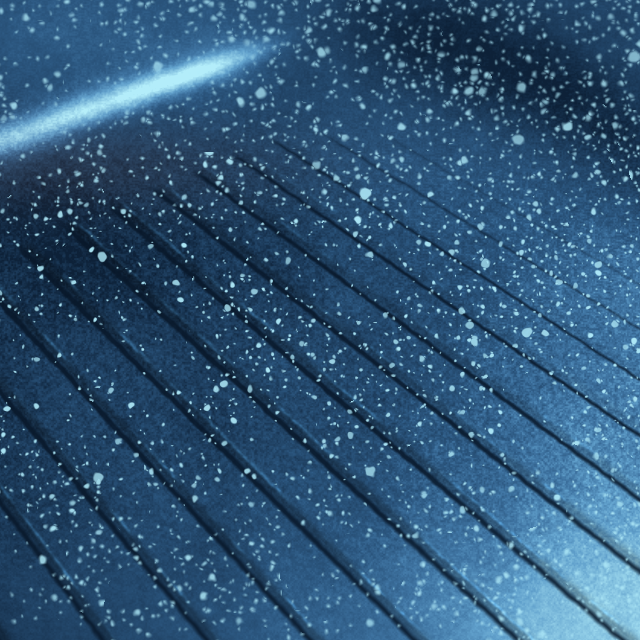
Give the GLSL for this texture, as a Shadertoy shader.

```glsl
// Speckled blue metal with parallel grooves receding in perspective.
// Grooves are evenly spaced lanes fanning from a vanishing point; soft pools of
// light pick the tone, and hashed cell layers scatter pale enamel specks.

const vec2 VANISHING = vec2(-1.224, 1.859);
const float LANE_STEP = 0.0874;
const float FIRST_LANE = 1.706;
const vec3 SPECK_COLOR = vec3(0.68, 0.91, 0.97);
const vec3 GROOVE_COLOR = vec3(0.03, 0.09, 0.16);

float hash(vec2 p) {
    return fract(sin(dot(p, vec2(127.1, 311.7))) * 43758.5);
}

float noise(vec2 p) {
    vec2 i = floor(p), f = fract(p);
    f = f * f * (3.0 - 2.0 * f);
    return mix(mix(hash(i), hash(i + vec2(1, 0)), f.x),
               mix(hash(i + vec2(0, 1)), hash(i + vec2(1, 1)), f.x), f.y);
}

// Soft elliptical pool of light
float pool(vec2 p, vec2 center, vec2 size) {
    vec2 q = (p - center) / size;
    return exp(-dot(q, q));
}

// Dark navy to pale cyan
vec3 ramp(float t) {
    vec3 c = mix(vec3(0.05, 0.13, 0.22), vec3(0.12, 0.25, 0.38), clamp(t / 0.25, 0.0, 1.0));
    c = mix(c, vec3(0.17, 0.34, 0.50), clamp((t - 0.25) / 0.20, 0.0, 1.0));
    c = mix(c, vec3(0.25, 0.46, 0.64), clamp((t - 0.45) / 0.17, 0.0, 1.0));
    c = mix(c, vec3(0.38, 0.63, 0.80), clamp((t - 0.62) / 0.18, 0.0, 1.0));
    return mix(c, vec3(0.70, 0.93, 0.98), clamp((t - 0.80) / 0.30, 0.0, 1.0));
}

// Broad lighting over the floor and the curved wall behind it
float lighting(vec2 p) {
    float t = 0.27 + 0.10 * (p.x - 0.5);
    t += 0.52 * pool(p, vec2(1.03, 0.02), vec2(0.33, 0.28));
    t += 0.26 * pool(p, vec2(1.05, 0.45), vec2(0.38, 0.33));
    t += 0.24 * pool(p, vec2(0.62, -0.05), vec2(0.48, 0.21));
    t += 0.24 * pool(p, vec2(0.08, 0.98), vec2(0.40, 0.15));
    t += 0.10 * pool(p, vec2(0.58, 0.76), vec2(0.22, 0.12));
    t -= 0.18 * pool(p, vec2(0.00, 0.64), vec2(0.40, 0.16));
    float rim = p.y - 0.95 + 0.75 * (p.x - 0.5) * (p.x - 0.5);
    t -= 0.34 * exp(-rim * rim / 0.010) * smoothstep(0.42, 0.70, p.x);
    return t;
}

// Long reflection on the rim: x = bright core, y = surrounding glow
vec2 reflection(vec2 p) {
    float d = p.y - (0.778 + 0.37 * p.x - 0.05 * p.x * p.x);
    float fade = 1.0 - smoothstep(0.30, 0.50, p.x);
    float width = mix(0.030, 0.020, smoothstep(0.0, 0.4, p.x));
    return fade * vec2(exp(-d * d / (width * width)), exp(-abs(d) / 0.05));
}

// x = dark cut, y = shaded bevel, z = lit bevel edge
vec3 grooves(vec2 p, float blur) {
    float depth = VANISHING.y - p.y;
    float u = (p.x - VANISHING.x) / depth;
    float lane = (FIRST_LANE - u) / LANE_STEP;
    float perUnit = sqrt(1.0 + u * u) / (depth * LANE_STEP);
    float d = (lane - floor(lane + 0.5)) / perUnit;
    d += 0.0022 * (noise(p * 90.0) - 0.5);

    float near = smoothstep(0.0, 7.0, lane);
    float halfWidth = mix(0.0016, 0.0042, near);
    float cut = 1.0 - smoothstep(halfWidth - blur, halfWidth + blur, abs(d));
    float bevel = exp(-pow((d + 0.010) / 0.008, 2.0)) * near;
    float edge = exp(-pow((d + 0.016) / 0.0028, 2.0));
    edge *= near * smoothstep(0.35, 0.85, noise(p * 22.0)) * (0.4 + noise(p * 170.0));

    float start = min(0.608 + 0.413 * p.x, 0.79);
    float mask = 1.0 - smoothstep(start - 0.02, start + 0.008, p.y);
    return vec3(cut, bevel, edge) * mask * smoothstep(-1.8, 3.0, lane);
}

// Scattered round specks, one candidate per cell
float specks(vec2 p, float cell, vec2 radii, float density, float blur) {
    float cover = 0.0;
    vec2 home = floor(p / cell);
    for (int y = -1; y <= 1; y++)
    for (int x = -1; x <= 1; x++) {
        vec2 id = home + vec2(x, y);
        vec2 jitter = vec2(hash(id + 17.3), hash(id + 41.9));
        float r = mix(radii.x, radii.y, pow(hash(id + 73.1), 3.0));
        float d = length(p - (id + jitter) * cell);
        float present = step(hash(id + cell * 91.0), density);
        float tone = mix(0.7, 1.0, hash(id + 5.7));
        cover = max(cover, present * tone * (1.0 - smoothstep(r - blur, r + blur, d)));
    }
    return cover;
}

void mainImage(out vec4 fragColor, in vec2 fragCoord) {
    vec2 p = fragCoord / iResolution.xy;
    float pixel = 1.0 / iResolution.y;
    float defocus = smoothstep(0.08, 0.5, abs(p.y - 0.47));
    float blur = pixel + 0.0020 * defocus;

    // Surface tone, grain and rim reflection
    vec2 shine = reflection(p);
    float grain = noise(p * 420.0) + noise(p * 210.0 + 9.0) - 1.0;
    float tone = lighting(p) + 0.17 * grain * (1.0 - 0.65 * defocus);
    tone += 0.10 * (noise(p * 9.0) - 0.5) + 0.06 * (noise(p * 40.0) - 0.5);
    tone += 0.56 * shine.x + 0.24 * shine.y;
    vec3 color = ramp(tone);
    color += vec3(0.05, 0.01, -0.01) * pool(p, vec2(0.10, 0.74), vec2(0.35, 0.07));

    // Grooves with worn, lit bevels
    vec3 groove = grooves(p, blur + 0.0010);
    color *= 1.0 - 0.28 * groove.y;
    color += vec3(0.09, 0.17, 0.22) * groove.z;
    color = mix(color, GROOVE_COLOR, 0.85 * groove.x);

    // Enamel specks, clustered and denser toward the far wall
    vec2 q = p + 0.004 * (vec2(noise(p * 130.0), noise(p * 130.0 + 50.0)) - 0.5);
    float cluster = smoothstep(0.25, 0.8, noise(p * 15.0));
    float far = smoothstep(1.0, 1.7, p.x + p.y);
    float density = 0.13 + 0.32 * cluster + 0.28 * far;
    float cover = specks(q, 0.019, vec2(0.0022, 0.0050), density, blur);
    cover = max(cover, specks(q + 3.1, 0.060, vec2(0.0040, 0.0095), 0.7 * density, blur));
    cover = max(cover, specks(q + 7.7, 0.012, vec2(0.0012, 0.0026), density, blur));
    color = mix(color, SPECK_COLOR, cover * (1.0 - 0.8 * shine.x) * mix(1.0, 0.86, defocus));

    fragColor = vec4(clamp(color, 0.0, 1.0), 1.0);
}
```
